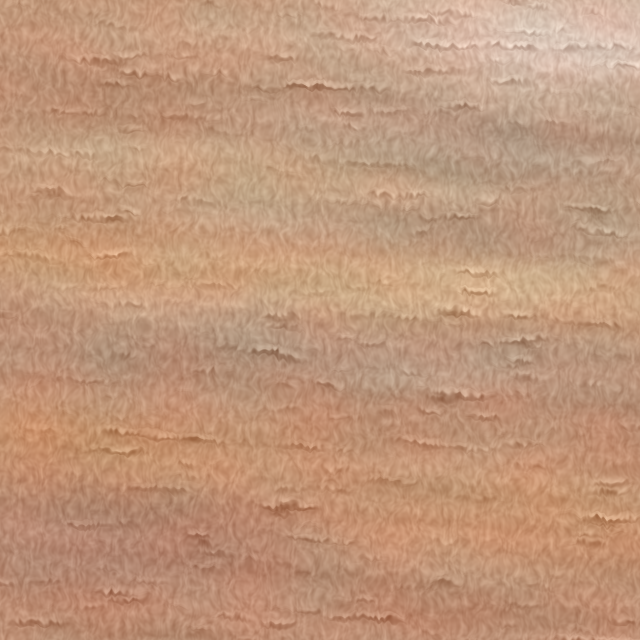
Give the GLSL for this texture, as a Shadertoy shader.

```glsl
// Brushed, fibrous surface in clay, sand and taupe with gently falling streaks.
// Soft colour patches give the broad bands; stretched gradient noise, made ragged
// by short upright fibres, adds the thin shadow lines and pale tufts above them.

const vec3 CLAY  = vec3(0.735, 0.555, 0.450);
const vec3 SAND  = vec3(0.825, 0.690, 0.545);
const vec3 OCHRE = vec3(0.800, 0.595, 0.435);
const vec3 TAUPE = vec3(0.685, 0.590, 0.515);
const vec3 MAUVE = vec3(0.690, 0.510, 0.435);
const vec3 BLUSH = vec3(0.865, 0.770, 0.715);
const vec3 SHADE_TINT = vec3(0.86, 1.0, 1.02);

const float SLOPE = 0.065;        // fall of the streaks to the right
const float RAGGED = 0.0085;      // height of the torn streak edges
const float FIBRE_GAIN = 0.105;
const float FINE_GAIN = 0.055;
const float STREAK_GAIN = 0.075;
const float SHADOW_GAIN = 0.125;
const float TUFT_GAIN = 0.085;
const float CHROMA_GAIN = 0.035;

// Unit gradient for a lattice cell, from an integer hash
vec2 gradientAt(vec2 cell) {
    uvec2 h = uvec2(ivec2(cell)) * uvec2(1597334673u, 3812015801u);
    uint n = (h.x ^ h.y) * 1597334673u;
    n = (n ^ (n >> 15)) * 2246822519u;
    n ^= n >> 13;
    float angle = float(n & 65535u) * (6.28318 / 65536.0);
    return vec2(cos(angle), sin(angle));
}

float gradientNoise(vec2 p) {
    vec2 i = floor(p), f = fract(p);
    vec2 w = f * f * f * (f * (f * 6.0 - 15.0) + 10.0);
    vec2 e = vec2(1.0, 0.0);
    float a = dot(gradientAt(i), f);
    float b = dot(gradientAt(i + e.xy), f - e.xy);
    float c = dot(gradientAt(i + e.yx), f - e.yx);
    float d = dot(gradientAt(i + e.xx), f - e.xx);
    return mix(mix(a, b, w.x), mix(c, d, w.x), w.y);
}

// Soft elliptical patch
float patchAt(vec2 p, vec2 centre, vec2 radius) {
    vec2 d = (p - centre) / radius;
    return exp(-dot(d, d));
}

// Broad bands of colour
vec3 bandColour(vec2 p) {
    vec3 c = mix(CLAY, mix(CLAY, SAND, 0.42), smoothstep(0.35, 0.7, p.y));
    c = mix(c, TAUPE, 0.85 * patchAt(p, vec2(0.78, 0.80), vec2(0.45, 0.10)));
    c = mix(c, TAUPE, 0.55 * patchAt(p, vec2(0.75, 0.66), vec2(0.45, 0.06)));
    c = mix(c, TAUPE, 0.60 * patchAt(p, vec2(0.55, 0.45), vec2(0.55, 0.07)));
    c = mix(c, CLAY,  0.70 * patchAt(p, vec2(0.05, 0.84), vec2(0.28, 0.13)));
    c = mix(c, SAND,  0.50 * patchAt(p, vec2(0.40, 0.72), vec2(0.35, 0.05)));
    c = mix(c, SAND,  0.90 * patchAt(p, vec2(0.62, 0.565), vec2(0.55, 0.055)));
    c = mix(c, OCHRE, 0.75 * patchAt(p, vec2(0.10, 0.58), vec2(0.32, 0.05)));
    c = mix(c, OCHRE, 0.85 * patchAt(p, vec2(0.12, 0.28), vec2(0.38, 0.07)));
    c = mix(c, OCHRE, 0.70 * patchAt(p, vec2(0.85, 0.22), vec2(0.35, 0.09)));
    c = mix(c, MAUVE, 0.75 * patchAt(p, vec2(0.18, 0.13), vec2(0.28, 0.08)));
    c = mix(c, BLUSH, 0.95 * patchAt(p, vec2(0.95, 0.97), vec2(0.40, 0.09)));
    return c;
}

// Long, thin streak height
float streakHeight(vec2 p) {
    return gradientNoise(p * vec2(8.0, 62.0))
         + 0.5 * gradientNoise(p * vec2(19.0, 105.0) + 31.0);
}

void mainImage(out vec4 fragColor, in vec2 fragCoord) {
    vec2 uv = fragCoord / iResolution.xy;
    vec2 p = vec2(uv.x, uv.y + SLOPE * (uv.x - 0.5));

    // Leaning fibres, which also tear the streaks
    vec2 lean = vec2(gradientNoise(uv * 34.0), gradientNoise(uv * 34.0 + 57.0));
    vec2 q = uv + 0.009 * lean;
    float fibre = gradientNoise(q * vec2(112.0, 62.0));
    float fine = gradientNoise(q * vec2(205.0, 135.0) + 13.0);
    vec2 torn = p + vec2(0.0, RAGGED * (fibre + 0.6 * lean.y));

    // Colour bands with wandering edges and faint red-green drift
    vec2 wander = vec2(0.10, 0.035) * gradientNoise(p * vec2(3.0, 9.0) + 5.0);
    vec3 colour = bandColour(torn + wander);
    float drift = gradientNoise(p * vec2(9.0, 14.0) + 71.0);
    colour += CHROMA_GAIN * drift * vec3(1.0, -0.5, -0.6);

    // Broad streaks, then shadow lines with pale tufts along their upper edge
    float broad = gradientNoise(torn * vec2(2.2, 24.0) + 9.0);
    float height = streakHeight(torn);
    float above = streakHeight(torn - vec2(0.0, 0.0075));
    float cover = smoothstep(-0.25, 0.35, gradientNoise(p * vec2(3.5, 11.0) + 43.0));
    cover = mix(0.35, 1.0, max(cover, patchAt(p, vec2(0.85, 0.97), vec2(0.5, 0.1))));
    float shadow = smoothstep(0.20, 0.62, height) * cover;
    float tuft = smoothstep(0.20, 0.62, above) * (1.0 - shadow) * cover;

    float light = STREAK_GAIN * broad + FIBRE_GAIN * fibre + FINE_GAIN * fine
                + TUFT_GAIN * tuft - SHADOW_GAIN * shadow;
    colour += light * SHADE_TINT;
    fragColor = vec4(clamp(colour, 0.0, 1.0), 1.0);
}
```
